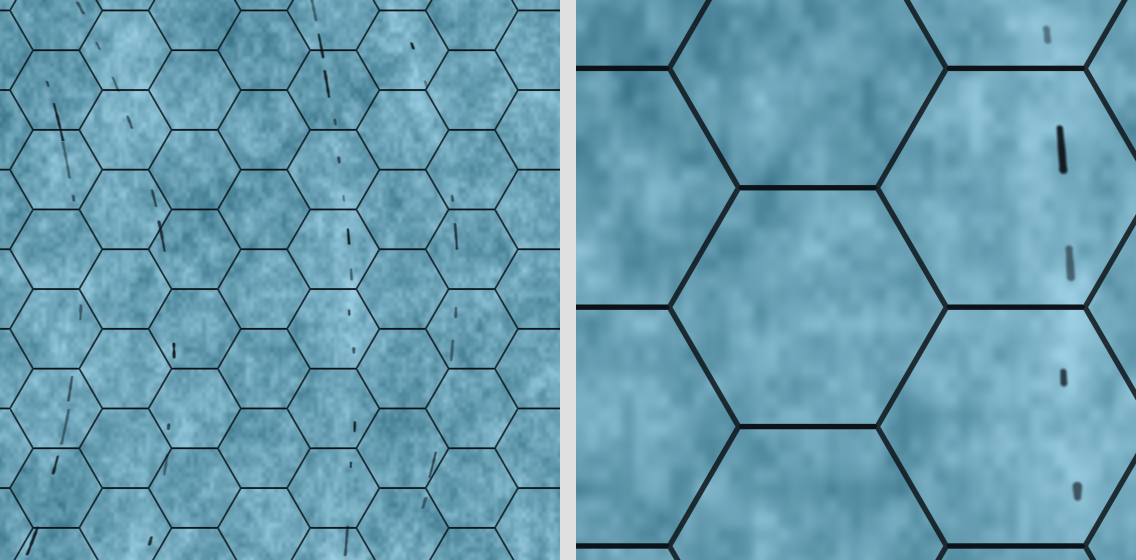
Left, the full canvas; right, a detail of the centre.
A WebGL 2 fragment shader for this pattern:

```glsl
#version 300 es
precision highp float;
// Worn blue hexagon tiles: a flat-topped hexagonal lattice with thin dark joints
// over mottled value noise. Broken dark scratches with pale halos follow a few
// tall arcs, their dashes spread by a hash.

uniform vec2 u_resolution;
out vec4 outColor;

const vec3 DEEP_BLUE = vec3(0.35, 0.57, 0.65);
const vec3 PALE_BLUE = vec3(0.48, 0.69, 0.77);
const vec3 INK = vec3(0.04, 0.06, 0.08);

const float TILE_HEIGHT = 0.14215;
const vec2 TILE_ORIGIN = vec2(0.0998, 0.8392);
const float TILE_STRETCH = 0.9952;
const float JOINT_HALF_WIDTH = 0.0016;

// One component per scratch arc: rightmost x, height of that point, curvature
const vec4 ARC_X = vec4(0.143, 0.309, 0.630, 0.815);
const vec4 ARC_Y = vec4(0.49, 0.35, 0.30, 0.48);
const vec4 ARC_BEND = vec4(0.42, 0.42, 0.15, 0.40);
const float DASH_STEP = 0.068;

float hash(vec2 p) {
    return fract(sin(dot(p, vec2(127.1, 311.7))) * 43758.5453);
}

float valueNoise(vec2 p) {
    vec2 cell = floor(p);
    vec2 f = fract(p);
    f = f * f * (3.0 - 2.0 * f);
    float low = mix(hash(cell), hash(cell + vec2(1.0, 0.0)), f.x);
    float high = mix(hash(cell + vec2(0.0, 1.0)), hash(cell + vec2(1.0)), f.x);
    return mix(low, high, f.y);
}

// Noise centred on zero, slightly drawn out vertically
float mottle(vec2 p, float frequency) {
    return valueNoise(p * frequency * vec2(1.0, 0.8) + frequency) - 0.5;
}

// Offset from the nearest hexagon centre
vec2 hexOffset(vec2 p, float height) {
    vec2 period = height * vec2(1.7320508, 1.0);
    vec2 a = p - period * floor(p / period + 0.5);
    vec2 b = p - period * (floor(p / period) + 0.5);
    return dot(a, a) < dot(b, b) ? a : b;
}

// x: distance to the nearest joint, y: 1 beside a level joint, 0 beside a slanted one
vec2 hexJoint(vec2 offset, float height) {
    vec2 q = abs(offset);
    float slanted = dot(q, vec2(0.8660254, 0.5));
    return vec2(0.5 * height - max(q.y, slanted), step(slanted, q.y));
}

// Signed distance across a parabolic arc that bulges to the right
float arcDistance(vec2 p, float peakX, float peakY, float bend) {
    float rise = p.y - peakY;
    float slope = 2.0 * bend * rise;
    return (p.x - peakX + bend * rise * rise) / sqrt(1.0 + slope * slope);
}

// Coverage of the hashed dashes along one arc
float dashes(float across, float along, float seed, float pixel) {
    float slot = floor(along / DASH_STEP);
    vec2 key = vec2(slot, seed * 17.0);
    float size = hash(key + 3.1);
    float halfLength = mix(0.003, 0.034, size * size);
    float y = along - (slot + 0.5) * DASH_STEP;
    float x = across + (hash(key + 5.7) - 0.5) * 0.008;
    float halfWidth = 0.0027 * (0.6 + 0.5 * valueNoise(vec2(along * 130.0, seed)));
    float d = length(vec2(x, max(abs(y) - halfLength, 0.0))) - halfWidth;
    float strength = step(0.36, hash(key)) * mix(0.4, 0.95, hash(key + 9.3));
    float soft = 0.001 + 0.6 * pixel;
    return strength * (1.0 - smoothstep(-soft, soft, d));
}

void main() {
    vec2 uv = gl_FragCoord.xy / u_resolution.y;
    float pixel = 1.0 / u_resolution.y;

    // Tiles
    vec2 tilePoint = uv * vec2(TILE_STRETCH, 1.0) - TILE_ORIGIN;
    vec2 offset = hexOffset(tilePoint, TILE_HEIGHT);
    vec2 tileId = floor((tilePoint - offset) * 100.0 + 0.5);
    vec2 joint = hexJoint(offset, TILE_HEIGHT);

    // Mottled surface with a faint tint for each tile
    float tone = 0.5 + 0.5 * (hash(tileId) - 0.5);
    tone += 0.6 * mottle(uv, 8.0) + 0.8 * mottle(uv, 27.0);
    tone += 1.0 * mottle(uv, 63.0) + 0.75 * mottle(uv, 140.0);

    // Scratches and their pale halos
    float scratch = 0.0;
    for (int i = 0; i < 4; i++) {
        float seed = float(i) + 1.0;
        float across = arcDistance(uv, ARC_X[i], ARC_Y[i], ARC_BEND[i]);
        scratch = max(scratch, dashes(across, uv.y, seed, pixel));
        float halo = exp(-pow((across + 0.012) / 0.022, 2.0));
        tone += 0.6 * halo * valueNoise(vec2(across * 90.0, uv.y * 7.0 + seed * 5.0));
    }

    // Joints, a little fainter on the slanted sides
    float line = 1.0 - smoothstep(JOINT_HALF_WIDTH - 0.7 * pixel,
                                  JOINT_HALF_WIDTH + 0.7 * pixel, joint.x);
    line *= mix(0.82, 0.98, joint.y);

    vec3 color = mix(DEEP_BLUE, PALE_BLUE, tone);
    color = mix(color, INK, scratch);
    color = mix(color, INK, line);
    outColor = vec4(clamp(color, 0.0, 1.0), 1.0);
}
```
